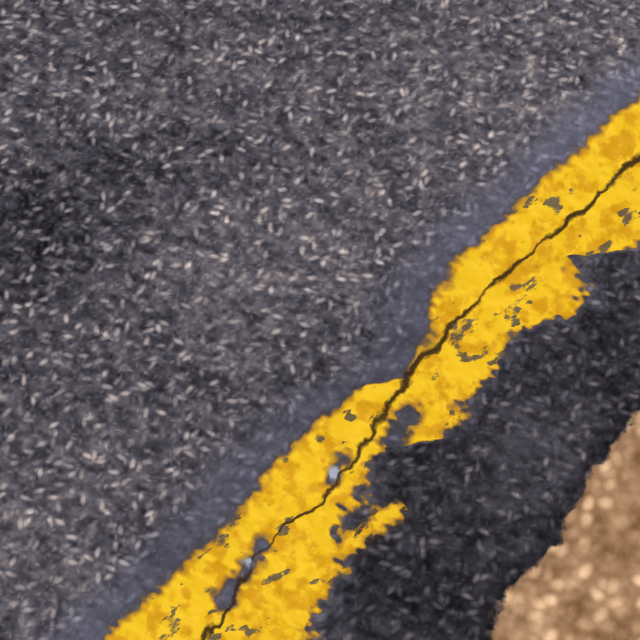
A three.js fragment shader for this texture:

```glsl
// Worn yellow road line running diagonally over speckled asphalt, with a soil verge.
// Outlines are x positions built from ramps in y and roughened by noise;
// stones are randomly turned flecks scattered on a jittered grid.
varying vec2 vUv;

float hash(vec2 p) {
  return fract(sin(dot(p, vec2(127.1, 311.7))) * 43758.5453);
}

mat2 turn(float a) {
  return mat2(cos(a), sin(a), -sin(a), cos(a));
}

float noise(vec2 p) {
  vec2 i = floor(p), f = fract(p);
  f = f * f * (3.0 - 2.0 * f);
  vec2 e = vec2(1.0, 0.0);
  return mix(mix(hash(i), hash(i + e.xy), f.x),
             mix(hash(i + e.yx), hash(i + e.xx), f.x), f.y);
}

float fbm(vec2 p) {
  float sum = 0.0, amp = 0.5;
  for (int i = 0; i < 4; i++) {
    sum += amp * noise(p);
    p = turn(0.6) * p * 2.03 + 7.3;
    amp *= 0.5;
  }
  return sum;
}

// Brightness of elongated stones, one per grid cell
float flecks(vec2 p, float stretch) {
  vec2 cell = floor(p), f = fract(p);
  float lit = 0.0;
  for (int k = 0; k < 9; k++) {
    vec2 g = vec2(mod(float(k), 3.0), floor(float(k) / 3.0)) - 1.0;
    float r = hash(cell + g);
    vec2 jitter = vec2(hash(cell + g + 17.0), hash(cell + g + 41.0));
    vec2 d = turn(0.5 - 2.2 * hash(cell + g + 73.0)) * (g + jitter - f);
    lit = max(lit, r * r * smoothstep(0.65, 0.1, length(d * vec2(0.85, stretch))));
  }
  return lit;
}

float ramp(float y, float from, float to, float rise) {
  return rise * clamp((y - from) / (to - from), 0.0, 1.0);
}

float capsule(vec2 p, vec2 a, vec2 b, float radius) {
  vec2 d = b - a;
  return length(p - a - d * clamp(dot(p - a, d) / dot(d, d), 0.0, 1.0)) - radius;
}

float fill(float d, float soft) {
  return smoothstep(soft, -soft, d);
}

float glow(vec2 p, vec2 center, vec2 size) {
  vec2 d = (p - center) / size;
  return exp(-dot(d, d));
}

float leftEdge(float y) {
  return 0.154 + ramp(y, 0.0, 0.18, 0.198) + ramp(y, 0.18, 0.29, 0.091)
    + ramp(y, 0.29, 0.395, 0.117) + ramp(y, 0.395, 0.41, 0.07)
    + ramp(y, 0.41, 0.486, 0.047) + ramp(y, 0.486, 0.518, -0.007)
    + ramp(y, 0.518, 0.596, 0.046) + ramp(y, 0.596, 0.857, 0.284) + ramp(y, 0.857, 1.0, 0.2);
}

float rightEdge(float y) {
  return 0.48 + ramp(y, 0.0, 0.1, 0.045) + ramp(y, 0.155, 0.284, 0.067)
    + ramp(y, 0.284, 0.3, 0.018) + ramp(y, 0.3, 0.315, 0.08)
    + ramp(y, 0.315, 0.44, 0.098) + ramp(y, 0.44, 0.48, 0.019)
    + ramp(y, 0.48, 0.512, 0.093) + ramp(y, 0.512, 0.55, 0.018)
    + ramp(y, 0.55, 0.6, -0.023) + ramp(y, 0.6, 0.61, 0.085) + ramp(y, 0.61, 0.66, 0.07);
}

float crackLine(float y) {
  return 0.319 + ramp(y, 0.0, 0.167, 0.111) + ramp(y, 0.167, 0.212, 0.065)
    + ramp(y, 0.212, 0.271, 0.052) + ramp(y, 0.271, 0.414, 0.091)
    + ramp(y, 0.414, 0.544, 0.117) + ramp(y, 0.544, 0.674, 0.156) + ramp(y, 0.674, 1.0, 0.34);
}

float soilEdge(float y) {
  return 0.762 + ramp(y, 0.0, 0.075, 0.032) + ramp(y, 0.075, 0.134, 0.066)
    + ramp(y, 0.134, 0.206, 0.032) + ramp(y, 0.206, 0.362, 0.108) + ramp(y, 0.362, 0.5, 0.15);
}

vec3 asphalt(vec2 p, float left, float right) {
  vec2 q = p * (1.0 + 0.2 * p.y);
  float broad = fbm(p * vec2(3.5, 5.0) + 2.0) - 0.47;
  float verge = smoothstep(-0.01, 0.04, right);
  float seal = smoothstep(-0.13, -0.03, left) * (1.0 - verge);
  float rough = (1.0 - 0.6 * seal) * (1.0 - 0.35 * verge);
  float grit = 0.19 * (noise(turn(0.4) * q * vec2(60.0, 85.0)) - 0.5)
    + 0.12 * (noise(q * 150.0) - 0.5) + 0.34 * (flecks(q * 54.0, 1.7) - 0.2)
    + 0.12 * (flecks(q * 95.0 + 9.0, 1.7) - 0.2);
  float tone = 0.405 + 0.14 * broad + rough * grit;
  // Stained and pale regions of the lane
  tone -= 0.09 * glow(p, vec2(0.05, 0.66), vec2(0.16, 0.09));
  tone -= 0.07 * glow(p, vec2(0.25, 0.75), vec2(0.16, 0.05));
  tone -= 0.05 * glow(p, vec2(0.04, 0.42), vec2(0.1, 0.12));
  tone += 0.05 * glow(p, vec2(0.5, 0.6), vec2(0.22, 0.16));
  tone += 0.05 * glow(p, vec2(0.72, 0.85), vec2(0.3, 0.15));
  tone -= 0.12 * glow(p, vec2(0.9, 0.875), vec2(0.02, 0.015));
  // Smooth seal beside the line and the darker outer strip
  tone -= 0.02 * seal + 0.15 * verge;
  tone += verge * (0.09 * glow(p, vec2(0.84, 0.3), vec2(0.1, 0.13)) - 0.05 * glow(p, vec2(0.65, 0.06), vec2(0.12, 0.09)));
  vec3 tint = mix(vec3(0.98, 0.94, 1.05), vec3(1.05, 0.98, 0.97), smoothstep(0.25, 0.6, tone));
  return tone * mix(tint, vec3(0.96, 0.95, 1.1), seal);
}

vec3 soil(vec2 p) {
  float tone = 0.15 + 0.95 * fbm(p * 32.0);
  vec3 earth = mix(vec3(0.40, 0.27, 0.17), vec3(0.86, 0.70, 0.55), tone);
  earth += vec3(0.34, 0.32, 0.28) * (flecks(p * 40.0, 1.1) - 0.12);
  return earth - 0.1 * (noise(p * 90.0) - 0.5);
}

void main() {
  vec2 p = vUv;
  float wobble = fbm(p * 38.0) - 0.47;
  float fine = noise(turn(0.5) * p * vec2(75.0, 130.0)) - 0.5;
  float left = p.x - leftEdge(p.y) + 0.035 * wobble + 0.012 * fine;
  float right = p.x - rightEdge(p.y) + 0.06 * wobble + 0.025 * fine;
  float ragged = 0.025 * wobble + 0.012 * fine;

  // Paint outline, detached flake, and worn gaps
  float paint = max(-left, right) * 0.72;
  paint = min(paint, capsule(p, vec2(0.545, 0.15), vec2(0.61, 0.195), 0.018) + ragged);
  float gap = capsule(p, vec2(0.35, 0.065), vec2(0.405, 0.142), 0.012) + ragged;
  gap = min(gap, capsule(p, vec2(0.615, 0.305), vec2(0.635, 0.352), 0.016) + ragged);
  gap = min(gap, capsule(p, vec2(0.515, 0.25), vec2(0.535, 0.285), 0.008) + ragged);
  paint = max(paint, -gap);
  float crackX = p.x - crackLine(p.y) + 0.035 * wobble;
  float crack = abs(crackX) * 0.7 - 0.001 - 0.005 * noise(p * 24.0);
  float wear = smoothstep(-0.01, 0.06, crackX) * smoothstep(0.2, 0.42, p.y);
  float chips = fbm(turn(-0.5) * p * vec2(34.0, 58.0) + 4.0);
  float chipped = smoothstep(0.64 - 0.05 * wear, 0.74 - 0.05 * wear, chips);
  float coat = fill(paint, 0.004) * (1.0 - 0.8 * chipped);

  // Ground, shadowed paint rim, then the coating
  vec3 color = asphalt(p, left, right);
  color = mix(color, vec3(0.30, 0.23, 0.18), 0.4 * fill(paint - 0.005, 0.006));
  vec3 yellow = mix(vec3(0.86, 0.63, 0.12), vec3(0.97, 0.78, 0.16), smoothstep(0.25, 0.55, fbm(p * 55.0)));
  yellow += 0.06 * fine;
  yellow = mix(vec3(0.70, 0.51, 0.19), yellow, smoothstep(0.0, -0.012, paint));
  color = mix(color, yellow, coat);

  // Pale exposed stones and the long crack
  float pale = min(length(p - vec2(0.522, 0.263)), length(p - vec2(0.388, 0.123))) - 0.01 + ragged;
  color = mix(color, vec3(0.72, 0.75, 0.82), 0.85 * fill(pale, 0.005));
  color = mix(color, vec3(0.20, 0.14, 0.10), 0.88 * fill(crack, 0.003) * fill(paint - 0.01, 0.01));

  // Soil verge with a dark lip
  float bank = soilEdge(p.y) - p.x + 0.045 * wobble;
  color *= 1.0 - 0.25 * fill(bank - 0.025, 0.025);
  color = mix(color, soil(p), fill(bank, 0.006));
  gl_FragColor = vec4(clamp(color, 0.0, 1.0), 1.0);
}
```
